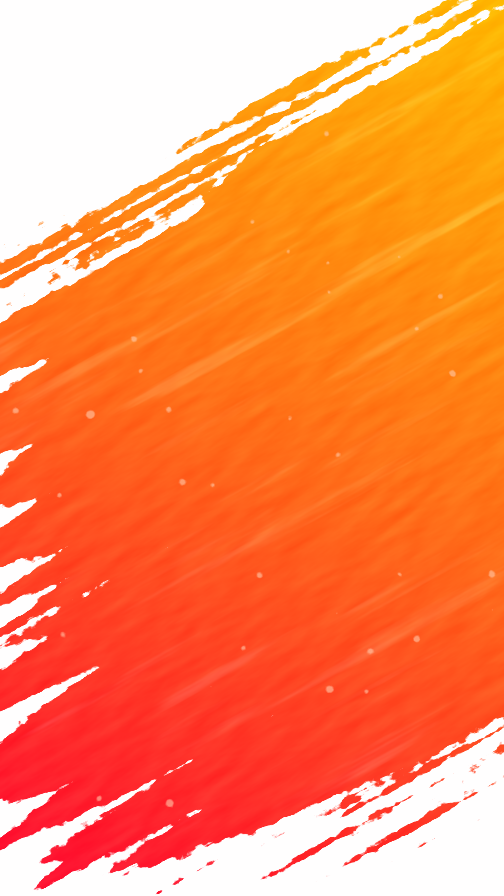
This background is drawn by a Shadertoy shader. Its source:

```glsl
// A broad dry-brush stroke, amber to crimson, sweeping diagonally over white paper.

const float SLOPE = 0.55;                    // rise of the bristle marks
const vec3 PAPER   = vec3(1.0, 0.995, 0.995);
const vec3 CRIMSON = vec3(1.0, 0.07, 0.19);
const vec3 ORANGE  = vec3(1.0, 0.41, 0.10);
const vec3 AMBER   = vec3(1.0, 0.72, 0.01);

// Bare wedges on the left: height across the stroke, half width, length
const vec3 NOTCHES[12] = vec3[12](
    vec3(1.014, 0.014, 0.08), vec3(0.861, 0.010, 0.04), vec3(0.745, 0.016, 0.07),
    vec3(0.620, 0.027, 0.12), vec3(0.556, 0.026, 0.11), vec3(0.509, 0.011, 0.23),
    vec3(0.463, 0.022, 0.11), vec3(0.343, 0.030, 0.17), vec3(0.146, 0.030, 0.12),
    vec3(0.060, 0.030, 0.37), vec3(-0.05, 0.035, 0.38), vec3(0.000, 0.060, 0.12));

// Loose bristle lines: height across the stroke, half width, start x, end x
const vec4 BRISTLES[10] = vec4[10](
    vec4(1.241, 0.011, -0.2, 0.60), vec4(1.213, 0.008, -0.2, 0.65),
    vec4(1.185, 0.004, 0.05, 0.50), vec4(1.280, 0.011, 0.40, 1.00),
    vec4(1.238, 0.012, 0.40, 1.10), vec4(-0.252, 0.008, 0.50, 1.10),
    vec4(-0.215, 0.008, 0.65, 1.15), vec4(-0.315, 0.006, 0.70, 1.10),
    vec4(-0.360, 0.005, 0.60, 0.95), vec4(-0.165, 0.006, 0.32, 0.52));

float hash(vec2 p) {
    return fract(sin(dot(p, vec2(127.1, 311.7))) * 43758.5453);
}

float noise(vec2 p) {
    vec2 i = floor(p), f = fract(p);
    f = f * f * (3.0 - 2.0 * f);
    return mix(mix(hash(i), hash(i + vec2(1, 0)), f.x),
               mix(hash(i + vec2(0, 1)), hash(i + vec2(1, 1)), f.x), f.y);
}

float fbm(vec2 p) {
    float sum = 0.0, amp = 0.533;
    for (int i = 0; i < 4; i++) {
        sum += amp * noise(p);
        p = p * 2.03 + 17.3;
        amp *= 0.5;
    }
    return sum;
}

// Signed coverage, positive on paint; s.x runs along the stroke, s.y across it
float strokeField(vec2 s, float streak, float grit) {
    float top = mix(1.142, 1.205, smoothstep(0.36, 0.52, s.x));
    float bottom = -0.19 + 0.18 * (1.0 - s.x) * (1.0 - s.x);
    float field = min(top - s.y, s.y - bottom);
    float outside = -field;

    for (int i = 0; i < NOTCHES.length(); i++) {
        vec3 n = NOTCHES[i];
        field = min(field, abs(s.y - n.x) - n.y * (1.0 - s.x / n.z));
    }
    for (int i = 0; i < BRISTLES.length(); i++) {
        vec4 b = BRISTLES[i];
        float taper = clamp(min(s.x - b.z, b.w - s.x) / 0.12, -1.0, 1.0);
        field = max(field, b.y * taper - abs(s.y - b.x));
    }
    field += 0.032 * (streak - 0.5) + 0.022 * (grit - 0.5);

    // Dry specks thinning out beyond the long edges
    float spread = s.y < 0.5 ? smoothstep(0.25, 0.5, s.x) : 1.0;
    float speck = 0.6 * streak + 0.4 * grit - 0.57 - 1.5 * max(outside, 0.0);
    float dry = 0.06 * (speck - 0.3 * (1.0 - spread));
    return outside > 0.0 ? max(field, dry) : field;
}

vec3 paintRamp(float h) {
    vec3 low = mix(CRIMSON, ORANGE, clamp((h - 0.1) / 0.9, 0.0, 1.0));
    return mix(low, AMBER, clamp(h - 1.0, 0.0, 1.0));
}

// Small rough chips scattered one per chosen cell
float flecks(vec2 p, float cells, float grit) {
    vec2 id = floor(p * cells);
    vec2 centre = 0.25 + 0.5 * vec2(hash(id + 3.1), hash(id + 8.7));
    float radius = mix(0.03, 0.09, hash(id + 5.3));
    float d = length(fract(p * cells) - centre) + 0.16 * (grit - 0.5);
    return step(0.88, hash(id)) * (1.0 - smoothstep(radius - 0.04, radius + 0.03, d));
}

void mainImage(out vec4 fragColor, in vec2 fragCoord) {
    vec2 p = fragCoord / iResolution.x;
    vec2 s = vec2(p.x, p.y - SLOPE * p.x);
    float aa = 1.0 / iResolution.x;

    float streak = fbm(vec2(s.x * 5.0, s.y * 48.0));
    float grit = fbm(p * 48.0);
    float cover = smoothstep(-aa, aa, strokeField(s, streak, grit));

    // Pigment with shallow relief and faint long ridges
    vec3 paint = paintRamp(dot(p, vec2(0.43, 0.9)));
    vec2 grain = vec2(s.x * 14.0, s.y * 38.0);
    float relief = fbm(grain) - fbm(grain + vec2(-0.3, 0.6));
    float ridge = smoothstep(0.62, 0.85, fbm(vec2(s.x * 2.5, s.y * 24.0) + 31.0));
    paint += vec3(0.0, 0.10, 0.06) * relief;
    paint += vec3(0.0, 0.10, 0.11) * ridge;
    paint = mix(paint, vec3(1.0, 0.80, 0.68), 0.6 * flecks(p, 13.0, grit));

    fragColor = vec4(clamp(mix(PAPER, paint, cover), 0.0, 1.0), 1.0);
}
```
